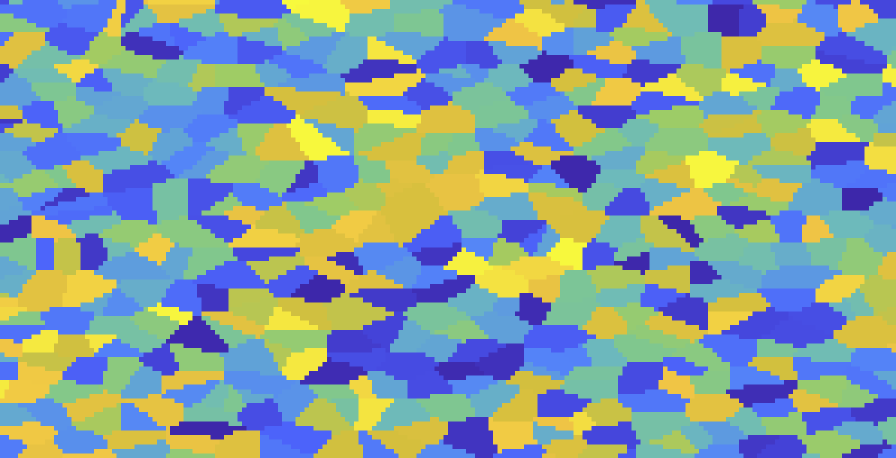
Reproduce this pattern procedurally as a WebGL 2 fragment shader.

```glsl
#version 300 es
precision highp float;
// Mosaic of flat, wide Voronoi grains in random colours from blue to yellow.
// The grains are sampled on a coarse block grid, which gives stepped borders;
// a small supersampling loop smooths the block edges.

uniform vec2 u_resolution;
out vec4 fragColor;

const vec2 BLOCKS = vec2(200.0, 100.0);    // stepped blocks across the canvas
const vec2 LATTICE = vec2(15.5, 15.0);     // seed lattice cells across the canvas
const int SEEDS_PER_CELL = 2;              // more seeds give more varied sizes
const int SEARCH_RADIUS = 2;               // lattice cells searched around a block
const int SAMPLES = 2;                     // antialiasing samples per axis

const int STOPS = 11;
const vec3 PALETTE[STOPS] = vec3[STOPS](
    vec3(0.24, 0.15, 0.66),   // indigo
    vec3(0.27, 0.27, 0.86),
    vec3(0.30, 0.39, 0.98),   // blue
    vec3(0.33, 0.52, 0.97),
    vec3(0.38, 0.64, 0.84),   // sky
    vec3(0.43, 0.73, 0.73),   // teal
    vec3(0.50, 0.78, 0.56),
    vec3(0.62, 0.80, 0.40),   // green
    vec3(0.83, 0.75, 0.24),   // ochre
    vec3(0.94, 0.77, 0.27),   // orange
    vec3(0.97, 0.98, 0.24));  // yellow

// Integer hash: three uniform values for a lattice cell and seed number.
vec3 hash3(ivec3 key) {
    uvec3 v = uvec3(key + 64) * 1664525u + 1013904223u;
    v.x += v.y * v.z;
    v.y += v.z * v.x;
    v.z += v.x * v.y;
    v ^= v >> 16u;
    v.x += v.y * v.z;
    v.y += v.z * v.x;
    v.z += v.x * v.y;
    return vec3(v >> 8u) / 16777216.0;
}

// Piecewise linear colour ramp.
vec3 palette(float t) {
    float position = t * float(STOPS - 1);
    int i = min(int(position), STOPS - 2);
    return mix(PALETTE[i], PALETTE[i + 1], position - float(i));
}

// Random tone of the grain whose seed is nearest to p.
float grainTone(vec2 p) {
    ivec2 home = ivec2(floor(p));
    float nearest = 1e9;
    float tone = 0.0;
    for (int y = -SEARCH_RADIUS; y <= SEARCH_RADIUS; y++) {
        for (int x = -SEARCH_RADIUS; x <= SEARCH_RADIUS; x++) {
            ivec2 cell = home + ivec2(x, y);
            for (int s = 0; s < SEEDS_PER_CELL; s++) {
                vec3 seed = hash3(ivec3(cell, s));
                vec2 offset = vec2(cell) + seed.xy - p;
                float d = dot(offset, offset);
                if (d < nearest) {
                    nearest = d;
                    tone = seed.z;
                }
            }
        }
    }
    return tone;
}

// Grain colour at the centre of the block that holds uv.
vec3 mosaic(vec2 uv) {
    vec2 blockCentre = (floor(uv * BLOCKS) + 0.5) / BLOCKS;
    return palette(grainTone(blockCentre * LATTICE));
}

void main() {
    vec3 colour = vec3(0.0);
    for (int j = 0; j < SAMPLES; j++) {
        for (int i = 0; i < SAMPLES; i++) {
            vec2 shift = (vec2(i, j) + 0.5) / float(SAMPLES) - 0.5;
            colour += mosaic((gl_FragCoord.xy + shift) / u_resolution);
        }
    }
    fragColor = vec4(colour / float(SAMPLES * SAMPLES), 1.0);
}
```
